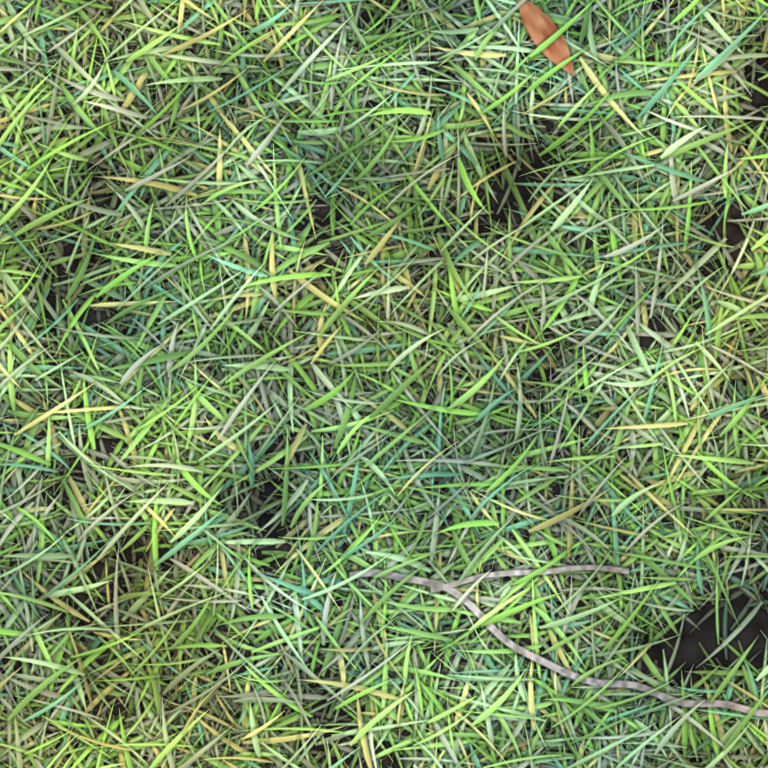
Write a WebGL 2 fragment shader that draws this texture.

```glsl
#version 300 es
precision highp float;

// Dense wild lawn: slender, bent grass blades painted back to front in many
// rotated cell layers, darker with depth, over soil. A forked twig and a
// dry leaf lie just under the topmost blades.

uniform vec2 u_resolution;
out vec4 fragColor;

const int LAYERS = 40;
const int LITTER_LAYER = 39;
const vec2 CELL = vec2(0.14, 0.034);
const float GOLDEN_ANGLE = 2.39996;
const float SHADOW_REACH = 0.006;

const vec3 SOIL = vec3(0.17, 0.16, 0.15);
const vec3 THATCH = vec3(0.63, 0.65, 0.54);
const vec3 BLADE_COLORS[8] = vec3[8](
    vec3(0.57, 0.80, 0.36), vec3(0.66, 0.81, 0.57),
    vec3(0.68, 0.72, 0.61), vec3(0.51, 0.69, 0.37),
    vec3(0.79, 0.79, 0.49), vec3(0.48, 0.72, 0.55),
    vec3(0.61, 0.79, 0.42), vec3(0.65, 0.73, 0.57));

vec4 hash4(vec2 p) {
    return fract(sin(dot(p, vec2(127.1, 311.7))) * vec4(43758.5, 22578.1, 19642.3, 31415.9));
}

float noise(vec2 p) {
    vec2 i = floor(p), f = fract(p);
    f = f * f * (3.0 - 2.0 * f);
    float low = mix(hash4(i).x, hash4(i + vec2(1, 0)).x, f.x);
    float high = mix(hash4(i + vec2(0, 1)).x, hash4(i + vec2(1, 1)).x, f.x);
    return mix(low, high, f.y);
}

mat2 rotation(float a) {
    float c = cos(a), s = sin(a);
    return mat2(c, s, -s, c);
}

float coverage(float d, float soft) {
    return 1.0 - smoothstep(-soft, soft, d);
}

// Darkens the surroundings of a shape, then lays its colour on top.
vec3 paint(vec3 below, vec3 color, float d, float soft, float shadow) {
    below *= 1.0 - shadow * (1.0 - smoothstep(0.0, SHADOW_REACH, d));
    return mix(below, color, coverage(d, soft));
}

// Signed distance to a blade running along x, pointed at its far end.
float bladeDistance(vec2 p, float halfLength, float halfWidth) {
    float t = clamp(p.x / halfLength * 0.5 + 0.5, 0.0, 1.0);
    float profile = halfWidth * (1.0 - t * t * t) * (0.5 + 0.5 * smoothstep(0.0, 0.2, t));
    return max(abs(p.y) - profile, abs(p.x) - halfLength);
}

vec3 paintLayer(vec3 col, vec2 uv, float layer, float height, float soft) {
    mat2 turn = rotation(layer * GOLDEN_ANGLE);
    vec2 q = turn * uv / CELL;
    vec2 first = floor(q - vec2(0.5, 1.0));
    for (int k = 0; k < 6; k++) {
        vec2 cell = first + vec2(k % 2, k / 2);
        vec4 place = hash4(cell + layer * 17.3);
        vec4 form = hash4(cell + layer * 9.7 + 53.1);
        vec2 center = (cell + place.xy) * CELL;
        vec2 p = rotation((place.z - 0.5) * 0.6) * (q * CELL - center);
        float halfLength = mix(0.032, 0.069, form.x);
        float halfWidth = mix(0.0019, 0.0044, form.y * form.y);
        float along = p.x / halfLength;
        p.y += (form.z - 0.5) * 0.012 * (along * along - 0.4);
        float d = bladeDistance(p, halfLength, halfWidth);
        if (d > SHADOW_REACH) continue;

        // Thin the growth in scattered bare patches.
        vec2 root = center * turn;
        float growth = smoothstep(0.12, 0.42, noise(root * 14.0 + 40.0));
        if (place.w > 0.08 + 0.92 * growth) continue;

        vec3 color = BLADE_COLORS[int(form.w * 8.0)];
        color = mix(THATCH, color, smoothstep(0.0, 0.6, height));
        float side = smoothstep(-1.0, 1.0, p.y / halfWidth);
        float light = mix(0.60, 1.16, height) * mix(0.86, 1.16, fract(place.w * 7.3));
        light *= mix(0.9, 1.08, side) * mix(0.88, 1.08, along * 0.5 + 0.5);
        col = paint(col, color * light, d, soft, 0.2);
    }
    return col;
}

float mainStem(float x) {
    return 0.25 - 0.12 * smoothstep(0.53, 0.74, x) - 0.055 * smoothstep(0.66, 1.0, x)
         + 0.004 * sin(x * 55.0);
}

float sideStem(float x) {
    return 0.234 + 0.024 * smoothstep(0.55, 0.70, x) + 0.003 * sin(x * 43.0);
}

float stemDistance(vec2 p, float y, float slope, float start, float end) {
    float d = abs(p.y - y) / sqrt(1.0 + slope * slope) - 0.0046;
    return max(d, max(start - p.x, p.x - end));
}

vec3 paintLitter(vec3 col, vec2 uv, float soft) {
    float e = 0.004;
    float mainSlope = (mainStem(uv.x + e) - mainStem(uv.x - e)) / (2.0 * e);
    float sideSlope = (sideStem(uv.x + e) - sideStem(uv.x - e)) / (2.0 * e);
    float twig = min(stemDistance(uv, mainStem(uv.x), mainSlope, 0.455, 1.1),
                     stemDistance(uv, sideStem(uv.x), sideSlope, 0.56, 0.82) + 0.001);
    float bark = 0.75 + 0.45 * noise(uv * 150.0);
    col = paint(col, vec3(0.70, 0.67, 0.64) * bark, twig, soft, 0.4);

    vec2 p = rotation(0.95) * (uv - vec2(0.71, 0.955));
    float leaf = abs(p.y) - 0.018 * (1.0 - pow(abs(p.x) / 0.065, 2.0));
    vec3 dry = mix(vec3(0.62, 0.36, 0.22), vec3(0.84, 0.60, 0.42), noise(p * vec2(60.0, 160.0)));
    return paint(col, dry, leaf, soft, 0.3);
}

// Broad drift of brightness, and of hue between yellowish and bluish green.
vec3 meadowTone(vec2 uv) {
    float tone = 0.73 + 0.36 * noise(uv * 9.0 + 7.0) + 0.24 * noise(uv * 24.0);
    float warmth = noise(uv * 5.0 + 21.0);
    return tone * mix(vec3(0.94, 1.0, 1.10), vec3(1.07, 1.0, 0.92), warmth);
}

void main() {
    vec2 uv = gl_FragCoord.xy / u_resolution.y;
    float soft = max(0.0018, 0.7 / u_resolution.y);
    vec3 col = SOIL * (0.7 + 0.7 * noise(uv * 70.0));
    for (int i = 0; i < LAYERS; i++) {
        if (i == LITTER_LAYER) col = paintLitter(col, uv, soft);
        col = paintLayer(col, uv, float(i), float(i) / float(LAYERS - 1), soft);
    }
    fragColor = vec4(clamp(col * meadowTone(uv), 0.0, 1.0), 1.0);
}
```
